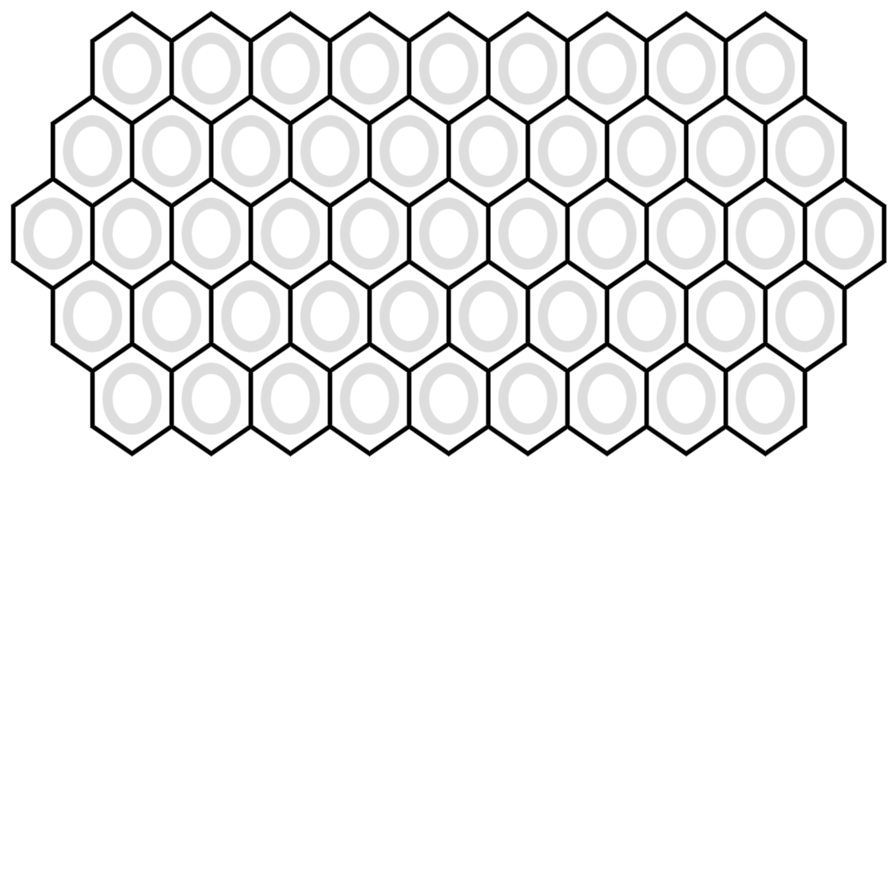
Reproduce this pattern procedurally as a three.js fragment shader.

```glsl
// Draws a five-row honeycomb of black outlined cells, each holding a pale grey oval ring.
varying vec2 vUv;

const vec3 PAPER = vec3(1.0);
const vec3 RING_GREY = vec3(0.867);
const vec3 INK = vec3(0.0);

const vec2 COMB_CENTER = vec2(0.5008, 0.7392);
const float MIDDLE_ROW_CELLS = 11.0;
const float CELL_WIDTH = 0.08835;
const float CELL_TIP = 0.0613;       // center to top corner
const float CELL_SHOULDER = 0.0308;  // center to side corner, vertically
const float LINE_HALF = 0.0025;
const vec2 RING_OUTER = vec2(0.0330, 0.0402);
const vec2 RING_INNER = vec2(0.0217, 0.0276);
const float SOFTNESS = 0.0012;

// Smooth coverage of the region where the distance is negative.
float fill(float d) {
  return 1.0 - smoothstep(-SOFTNESS, SOFTNESS, d);
}

// Signed distance to a pointy-top hexagon, with mitred corners.
float hexagon(vec2 p, float halfWidth, float shoulder, float tip) {
  p = abs(p);
  vec2 slopeNormal = normalize(vec2(tip - shoulder, halfWidth));
  return max(p.x - halfWidth, dot(p - vec2(0.0, tip), slopeNormal));
}

// Approximate signed distance to an ellipse, from its gradient.
float ellipse(vec2 p, vec2 radii) {
  p = abs(p) + 1e-5;
  float k = length(p / radii);
  return k * (k - 1.0) / length(p / (radii * radii));
}

// Offset from the nearest cell center in a centered row of cells.
vec2 rowCell(vec2 p, float rowY, float count, float spacing) {
  float first = -0.5 * (count - 1.0) * spacing;
  float column = clamp(floor((p.x - first) / spacing + 0.5), 0.0, count - 1.0);
  return p - vec2(first + column * spacing, rowY);
}

void main() {
  vec2 p = vUv - COMB_CENTER;
  float rowHeight = CELL_TIP + CELL_SHOULDER;
  float ring = 0.0;
  float outline = 0.0;

  // Each row away from the middle has one cell fewer.
  for (int i = -2; i <= 2; i++) {
    float row = float(i);
    vec2 cell = rowCell(p, row * rowHeight, MIDDLE_ROW_CELLS - abs(row), CELL_WIDTH);
    float edge = hexagon(cell, 0.5 * CELL_WIDTH, CELL_SHOULDER, CELL_TIP);
    outline = max(outline, fill(abs(edge) - LINE_HALF));
    ring = max(ring, fill(ellipse(cell, RING_OUTER)) - fill(ellipse(cell, RING_INNER)));
  }

  vec3 color = mix(PAPER, RING_GREY, ring);
  color = mix(color, INK, outline);
  gl_FragColor = vec4(color, 1.0);
}
```
